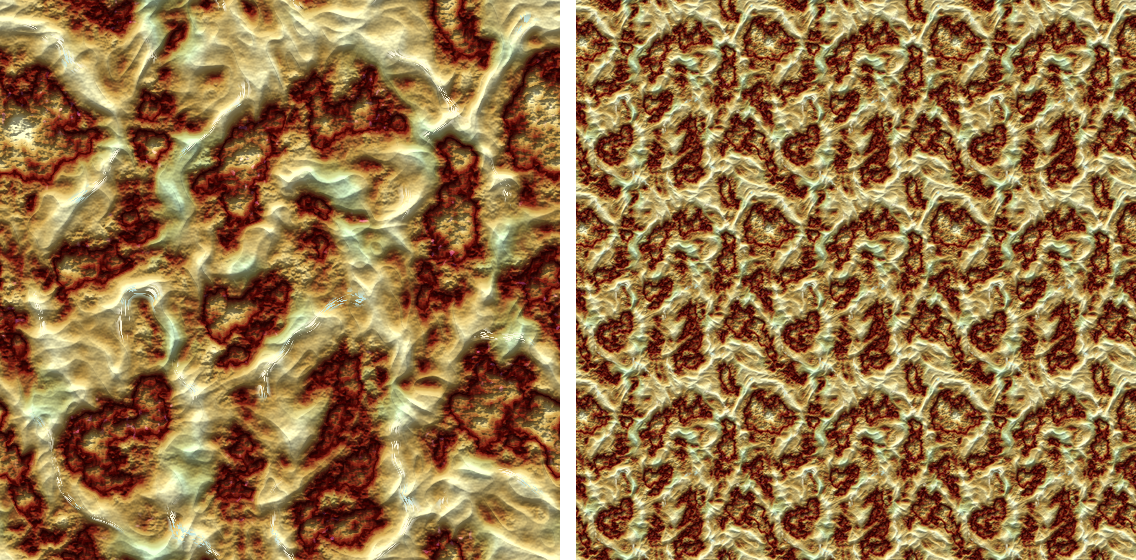
Left: one tile. Right: repeated 3 by 3.
A Shadertoy shader for this texture:

```glsl
const float TAU = 6.2831853;
const float NOISE_GAIN = 4.7;      // brings gradient noise to unit deviation
const float CREASE_DEPTH = 1.95;   // depth at which the dark outline lies

const vec3 DARK  = vec3(0.22, 0.015, 0.01);
const vec3 RED   = vec3(0.43, 0.12, 0.07);
const vec3 BROWN = vec3(0.53, 0.32, 0.15);
const vec3 OCHRE = vec3(0.64, 0.51, 0.25);
const vec3 CREAM = vec3(0.74, 0.66, 0.42);
const vec3 PALE  = vec3(0.85, 0.83, 0.64);

vec2 gradientAt(vec2 cell, vec2 period, float seed) {
    uvec2 q = uvec2(mod(cell, period) + seed * 37.0);
    uint h = (q.x * 1597334677u) ^ (q.y * 3812015801u);
    h = (h ^ (h >> 15)) * 2246822519u;
    h ^= h >> 13;
    float angle = float(h & 65535u) / 65536.0 * TAU;
    return vec2(cos(angle), sin(angle));
}

// Wrapping gradient noise; every seed also shifts its lattice.
float noise(vec2 uv, vec2 period, float seed) {
    vec2 p = (uv + seed * vec2(0.137, 0.071)) * period;
    vec2 i = floor(p), f = p - i;
    vec2 u = f * f * f * (f * (f * 6.0 - 15.0) + 10.0);
    vec2 e = vec2(1.0, 0.0);
    float a = dot(gradientAt(i, period, seed), f);
    float b = dot(gradientAt(i + e.xy, period, seed), f - e.xy);
    float c = dot(gradientAt(i + e.yx, period, seed), f - e.yx);
    float d = dot(gradientAt(i + e.xx, period, seed), f - e.xx);
    return NOISE_GAIN * mix(mix(a, b, u.x), mix(c, d, u.x), u.y);
}

float mottle(vec2 uv) {
    float sum = 0.0, amplitude = 1.0;
    vec2 period = vec2(14.0, 15.0);
    for (int k = 0; k < 5; k++) {
        sum += amplitude * noise(uv, period, 10.0 + float(k));
        amplitude *= 0.6;
        period *= 2.0;
    }
    return sum;
}

vec2 warp(vec2 uv) {
    vec2 broad = vec2(noise(uv, vec2(5.0), 1.0), noise(uv, vec2(5.0), 2.0));
    vec2 fine = vec2(noise(uv, vec2(19.0), 3.0), noise(uv, vec2(19.0), 4.0));
    return uv + 0.016 * broad + 0.003 * fine;
}

float softAbs(float x, float radius) {
    return sqrt(x * x + radius * radius) - radius;
}

// Distance below the crests: ridged octaves, rougher towards the bottom.
float depthAt(vec2 uv) {
    vec2 p = warp(uv);
    float d = softAbs(noise(p, vec2(5.0, 4.0), 5.0), 0.08)
            + 0.45 * softAbs(noise(p, vec2(11.0, 9.0), 6.0), 0.04)
            + 0.20 * abs(noise(p, vec2(23.0, 21.0), 7.0));
    float roughness = mix(0.05, 0.32, smoothstep(0.8, 1.9, d));
    return d + roughness * mottle(uv);
}

vec3 ramp(float tone) {
    vec3 c = mix(DARK, RED, smoothstep(0.04, 0.28, tone));
    c = mix(c, BROWN, smoothstep(0.28, 0.55, tone));
    c = mix(c, OCHRE, smoothstep(0.55, 0.85, tone));
    c = mix(c, CREAM, smoothstep(0.85, 1.22, tone));
    return mix(c, PALE, smoothstep(1.22, 1.65, tone));
}

// Broken white fibres that follow the crest lines.
float gloss(vec2 uv) {
    vec2 p = warp(uv);
    float across = noise(p, vec2(5.0, 4.0), 5.0);
    float along = noise(p, vec2(11.0, 9.0), 6.0);
    float crest = 1.0 - smoothstep(0.04, 0.24, abs(across));
    float fibre = noise(vec2(across, along), vec2(20.0, 2.0), 8.0)
                + 0.5 * noise(uv, vec2(60.0), 9.0);
    float patches = smoothstep(0.1, 0.8, noise(uv, vec2(8.0), 16.0));
    return crest * patches * smoothstep(0.1, 0.8, fibre);
}

void mainImage(out vec4 fragColor, in vec2 fragCoord) {
    vec2 uv = fragCoord / iResolution.xy;

    // Fold the depth, so the valley floors rise again past the dark outline.
    float depth = depthAt(uv);
    float below = depth - CREASE_DEPTH;
    float tone = below < 0.0 ? -below : 0.8 * below;
    vec3 color = ramp(tone);

    // Tints: green on the flesh, violet flecks in the valleys.
    float flesh = smoothstep(0.5, 1.0, -below);
    float green = smoothstep(0.3, 1.6, noise(uv, vec2(7.0), 17.0));
    color = mix(color, color * vec3(0.87, 1.0, 1.05), flesh * green);
    float fleck = smoothstep(1.3, 2.2, noise(uv, vec2(90.0), 18.0))
                * smoothstep(0.4, 1.4, noise(uv, vec2(9.0), 19.0));
    color += vec3(0.20, 0.14, 0.28) * fleck * (1.0 - flesh);

    // Relief lit from above and slightly from the left.
    float reach = 0.003;
    vec2 slope = vec2(depthAt(uv + vec2(reach, 0.0)) - depth,
                      depthAt(uv + vec2(0.0, reach)) - depth) / reach;
    float light = dot(slope, vec2(-0.003, 0.010));
    color *= clamp(1.0 + light, 0.6, 1.3);

    // Wet highlights, cooler in places.
    float cool = smoothstep(0.3, 1.2, noise(uv, vec2(12.0), 20.0));
    vec3 shine = mix(vec3(1.0, 0.98, 0.88), vec3(0.76, 0.90, 0.88), cool);
    color = mix(color, shine, gloss(uv));

    fragColor = vec4(clamp(color, 0.0, 1.0), 1.0);
}
```
